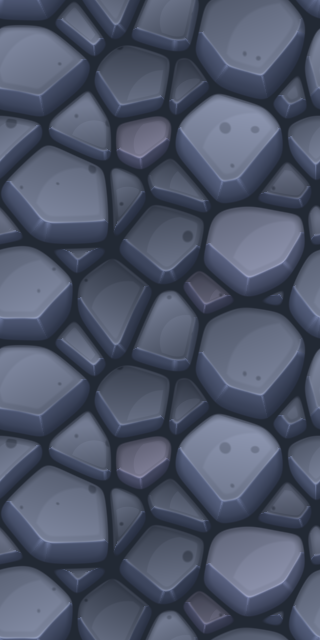
Write a Shadertoy shader that draws this texture.

```glsl
const vec2 REPEATS = vec2(1.0, 2.0);      // square tiles across the canvas
const vec2 STONES = vec2(4.0, 6.0);       // stones per tile, even numbers
const float SPOTS = 9.0;                  // spot cells per tile side
const float JITTER = 0.60;
const vec2 SMALL = vec2(0.060, 0.110);    // radius ranges, in tile units
const vec2 LARGE = vec2(0.145, 0.185);
const float GAP = 0.0075;                 // half width of the joints
const float ROUNDING = 0.011;
const float RIM = 0.007;
const float BEVEL = 0.36;                 // lower bevel, relative to radius
const float BEND = 0.007;                 // bow of the outlines
const float TAU = 6.2832;
const vec3 JOINT_COLOR = vec3(0.135, 0.16, 0.205);
const vec3 LIGHT_COLOR = vec3(0.54, 0.575, 0.675);
const vec3 BEVEL_TINT = vec3(0.95, 0.98, 1.08);
const vec3 WARM_TINT = vec3(1.10, 0.93, 0.95);

struct Stone { vec2 offset; float radius; float size; };

// Integer hash, three values from 0 to 1
vec3 hash3(vec2 cell, float seed) {
    uvec3 v = uvec3(vec3(cell, seed)) * 1664525u + 1013904223u;
    v.x += v.y * v.z; v.y += v.z * v.x; v.z += v.x * v.y;
    v ^= v >> 16u;
    v.x += v.y * v.z; v.y += v.z * v.x; v.z += v.x * v.y;
    return vec3(v >> 8u) * exp2(-24.0);
}

// Stone of a grid cell, its centre relative to p; one in four is large
Stone stoneAt(vec2 cell, vec2 p) {
    vec2 id = mod(cell, STONES);
    vec3 rnd = hash3(id, 7.0);
    float odd = mod(id.y, 2.0);
    float large = 1.0 - step(0.5, mod(id.x + 2.0 * odd, 4.0));
    vec2 center = cell + 0.5 + JITTER * (rnd.xy - 0.5);
    center.x += 0.5 * odd;
    vec2 range = mix(SMALL, LARGE, large);
    return Stone(center / STONES - p, mix(range.x, range.y, rnd.z), large);
}

// Squared distance less squared radius, which gives straight joints
float power(Stone s) {
    return dot(s.offset, s.offset) - s.radius * s.radius;
}

// Scattered pits of varied size
float spotMask(vec2 p, float px) {
    vec2 q = p * SPOTS, base = floor(q);
    float mask = 0.0;
    for (int y = -1; y <= 1; y++)
    for (int x = -1; x <= 1; x++) {
        vec2 cell = base + vec2(x, y);
        vec3 rnd = hash3(mod(cell, SPOTS), 23.0);
        vec3 kind = hash3(mod(cell, SPOTS), 41.0);
        vec2 d = (q - cell - 0.15 - 0.7 * rnd.xy) * vec2(1.0, 0.8 + 0.4 * kind.y);
        float r = mix(0.04, 0.16, rnd.z * rnd.z);
        float soft = px * SPOTS + 0.01;
        mask = max(mask, step(kind.x, 0.5) * (1.0 - smoothstep(r - soft, r + soft, length(d))));
    }
    return mask;
}

void mainImage(out vec4 fragColor, in vec2 fragCoord) {
    vec2 p = fract(fragCoord / iResolution.xy * REPEATS);
    float px = REPEATS.x / iResolution.x;
    p += BEND * sin(TAU * (2.0 * p.yx + vec2(0.1, 0.6)));
    vec2 base = floor(p * STONES);

    // Find the stone that owns this point
    Stone own = stoneAt(base, p);
    vec2 ownCell = base;
    for (int y = -2; y <= 2; y++)
    for (int x = -3; x <= 2; x++) {
        vec2 cell = base + vec2(x, y);
        Stone s = stoneAt(cell, p);
        if (power(s) < power(own)) { own = s; ownCell = cell; }
    }

    // Distances to the rounded outline and to the bevelled top face
    float outlineSum = 0.0, faceSum = 0.0, near1 = 9.0, near2 = 9.0;
    vec2 normal = vec2(0.0, 1.0);
    for (int y = -2; y <= 2; y++)
    for (int x = -3; x <= 2; x++) {
        vec2 cell = base + vec2(x, y);
        if (cell == ownCell) continue;
        Stone s = stoneAt(cell, p);
        vec2 between = s.offset - own.offset;
        float gapLength = max(length(between), 0.001);
        vec2 n = between / gapLength;
        float d = (power(s) - power(own)) / (2.0 * gapLength);
        float f = d - GAP - RIM - BEVEL * own.radius * smoothstep(0.0, 0.8, -n.y);
        outlineSum += exp(-d / ROUNDING);
        faceSum += exp(-f / 0.004);
        if (f < near1) { near2 = near1; near1 = f; normal = n; }
        else near2 = min(near2, f);
    }
    float outline = -ROUNDING * log(outlineSum) - GAP;
    float face = -0.004 * log(faceSum);
    float body = smoothstep(-px, px, outline);
    float top = smoothstep(-px, px, face);
    float down = smoothstep(0.05, 0.6, -normal.y);
    float corner = near2 - near1;

    // Top face: gradient, sheen with a crisp border, and pits
    vec3 rnd = hash3(mod(ownCell, STONES), 59.0);
    vec2 local = -own.offset / own.radius;
    vec2 lightDir = vec2(rnd.x - 0.5, rnd.y > 0.5 ? 1.0 : -1.0);
    float tone = mix(0.40, 0.88, 0.45 * own.size + 0.55 * rnd.z);
    float faceTone = tone + 0.20 * clamp(dot(local, lightDir), -1.2, 1.2);
    float sheen = max(length(local - vec2(0.5, -0.35)) - 1.0, 0.12 - face / own.radius);
    faceTone += 0.08 * (1.0 - smoothstep(-0.03, 0.03, sheen));
    faceTone -= 0.24 * spotMask(p, px);

    // Sides: dim rim above, dark bevel below
    float depth = smoothstep(0.0, 0.06, -face);
    float sideTone = tone * mix(0.84, 0.58 - 0.26 * depth, down) - 0.08 * normal.x * down;
    float value = mix(sideTone, faceTone, top);
    value *= mix(0.6, 1.0, smoothstep(0.0, 0.022, outline));

    // Bright crease, strongest at the lower corners
    float crease = exp(-pow(face / 0.0035, 2.0)) * exp(-corner / 0.05);
    float rib = (1.0 - smoothstep(0.0, 0.007, corner)) * (1.0 - top) * exp(min(face, 0.0) / 0.02);
    value += 0.36 * down * max(crease, rib);

    vec3 color = mix(JOINT_COLOR, LIGHT_COLOR, clamp(value, 0.0, 1.15));
    color *= mix(vec3(1.0), BEVEL_TINT, down * (1.0 - top));
    float warm = pow(hash3(mod(ownCell, STONES), 131.0).x, 10.0);
    color *= mix(vec3(1.0), WARM_TINT, warm);
    fragColor = vec4(mix(JOINT_COLOR, color, body), 1.0);
}
```
